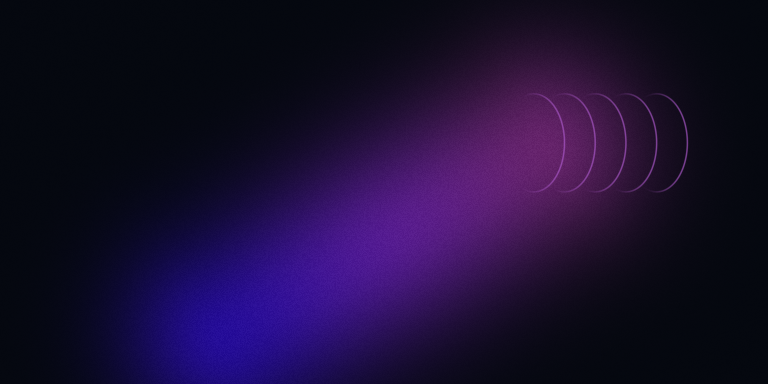
This background is drawn by a WebGL 1 fragment shader. Its source:

```glsl
precision highp float;
// Diagonal blue-to-plum glow on near-black, with a row of fine overlapping arcs.

uniform vec2 u_resolution;

// Lengths are in canvas heights.
#define GLOW_START vec2(0.59, 0.13)
#define GLOW_END vec2(1.41, 0.61)
#define GLOW_WIDTH 0.26
#define ARC_CENTER vec2(1.39, 0.628)
#define ARC_RADII vec2(0.080, 0.1276)
#define ARC_SPACING 0.080
#define ARC_COUNT 5
#define LINE_WIDTH 0.0026
#define GRAIN_CELLS 384.0
#define GRAIN_AMOUNT 0.03

const vec3 NIGHT = vec3(0.018, 0.030, 0.058);
const vec3 BLUE = vec3(0.145, 0.050, 0.600);
const vec3 VIOLET = vec3(0.340, 0.110, 0.570);
const vec3 PLUM = vec3(0.400, 0.140, 0.420);
const vec3 LAVENDER = vec3(0.660, 0.340, 0.780);

float hash(vec2 p) {
  vec3 q = fract(vec3(p.xyx) * 0.1031);
  q += dot(q, q.yzx + 33.33);
  return fract((q.x + q.y) * q.z);
}

// Soft capsule: colour in rgb, strength in a.
vec4 glow(vec2 p) {
  vec2 axis = GLOW_END - GLOW_START;
  float along = dot(p - GLOW_START, axis) / dot(axis, axis);
  float dist = length(p - GLOW_START - axis * clamp(along, 0.0, 1.0));
  float falloff = dist / GLOW_WIDTH;
  vec3 color = mix(BLUE, VIOLET, smoothstep(-0.05, 0.60, along));
  color = mix(color, PLUM, smoothstep(0.45, 1.05, along));
  return vec4(color, exp(-falloff * falloff));
}

// Right side of an ellipse outline, fading out past its top and bottom.
float arc(vec2 q, float pixel) {
  vec2 unit = q / ARC_RADII;
  float radius = max(length(unit), 0.001);
  float slope = max(length(unit / ARC_RADII) / radius, 0.001);
  float dist = abs(radius - 1.0) / slope;
  float line = 1.0 - smoothstep(0.0, 0.5 * LINE_WIDTH + pixel, dist);
  return line * smoothstep(-0.5, 0.9, unit.x);
}

void main() {
  vec2 p = gl_FragCoord.xy / u_resolution.y;
  // Keep the layout centred on a canvas of any proportion.
  p.x += 1.0 - 0.5 * u_resolution.x / u_resolution.y;
  float pixel = 1.0 / u_resolution.y;

  // Background glow
  vec4 light = glow(p);
  vec3 color = mix(NIGHT, light.rgb, light.a);

  // Film grain, stronger where it is lit
  float grain = hash(floor(p * GRAIN_CELLS)) - 0.5;
  color += grain * GRAIN_AMOUNT * (0.15 + light.a);

  // Row of arcs
  float arcs = 0.0;
  for (int i = 0; i < ARC_COUNT; i++) {
    vec2 center = ARC_CENTER + vec2(float(i) * ARC_SPACING, 0.0);
    arcs = max(arcs, arc(p - center, pixel));
  }
  color = mix(color, LAVENDER, 0.7 * arcs);

  gl_FragColor = vec4(color, 1.0);
}
```
